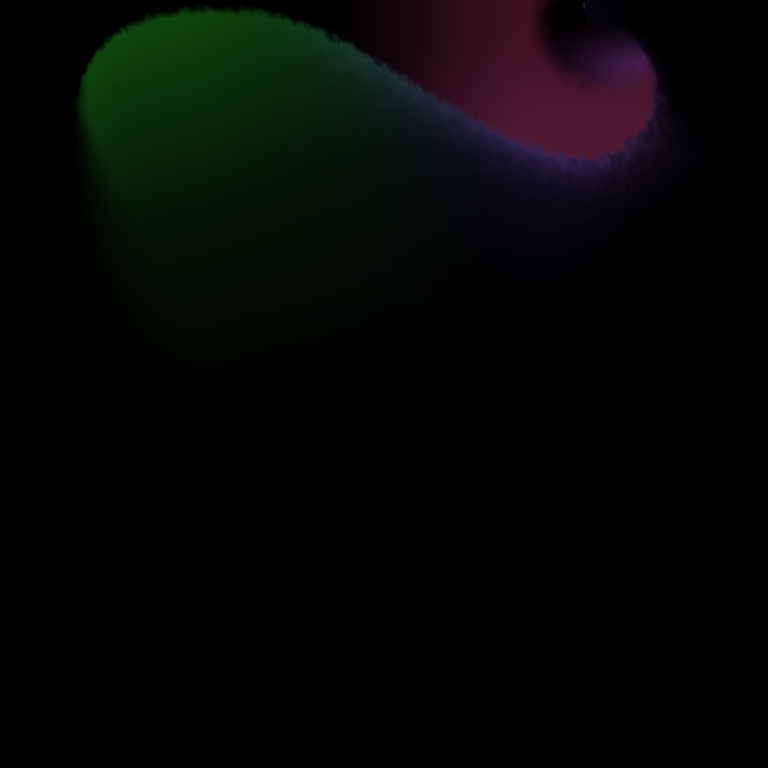
Give the GLSL for this background, as a three.js fragment shader.

```glsl
// Dark aurora: a green veil under a ragged crest that curls into a pink and violet hook.
varying vec2 vUv;

vec2 hashGradient(vec2 cell) {
  float h = fract(sin(dot(cell, vec2(127.1, 311.7))) * 43758.5);
  return vec2(cos(6.2832 * h), sin(6.2832 * h));
}

float gradientNoise(vec2 p) {
  vec2 i = floor(p);
  vec2 f = fract(p);
  vec2 u = f * f * f * (f * (f * 6.0 - 15.0) + 10.0);
  vec2 e = vec2(0.0, 1.0);
  float bottom = mix(dot(hashGradient(i), f),
                     dot(hashGradient(i + e.yx), f - e.yx), u.x);
  float top = mix(dot(hashGradient(i + e.xy), f - e.xy),
                  dot(hashGradient(i + e.yy), f - e.yy), u.x);
  return mix(bottom, top, u.y);
}

// Depth of the crest below the top side: rounded left shoulder, then an S-shaped descent.
float crestDepth(float x) {
  float u = clamp((0.273 - x) / 0.176, 0.0001, 0.9999);
  float shoulder = 1.0 - pow(1.0 - pow(u, 2.4), 0.417);
  return 0.013 + 0.156 * shoulder + 0.193 * smoothstep(0.306, 0.775, x);
}

// Negative above the crest and inside the hook, positive in the veil.
float crestDistance(vec2 p) {
  return p.x < 0.762 ? p.y - crestDepth(p.x)
                     : length(p - vec2(0.762, 0.117)) - 0.0885;
}

void main() {
  // Depth is measured downward from the top side.
  vec2 p = vec2(vUv.x, 1.0 - vUv.y);

  // Fine slanted strands fray the crest.
  vec2 strand = vec2(p.x * 85.0 - p.y * 45.0, p.y * 55.0 + p.x * 20.0);
  float fray = gradientNoise(strand) + 0.5 * gradientNoise(strand * 2.1 + 7.0);
  float frayAmount = mix(0.005, 0.013, smoothstep(0.25, 0.5, p.x));
  vec2 q = p + fray * frayAmount * vec2(0.5, 1.0);

  float crest = crestDistance(q);
  float depth = max(crest, 0.0);
  float veilMask = smoothstep(-0.007, 0.008, crest);
  float hookTop = smoothstep(0.02, 0.09, p.y);

  // Green veil, softer along its left side as it falls.
  float leftWidth = 0.025 + 0.5 * max(p.y - 0.15, 0.0);
  float leftFade = smoothstep(0.093, 0.093 + leftWidth, q.x);
  float greenFall = exp(-depth / 0.339 - depth * depth / 0.185);
  float greenSpan = 1.0 - smoothstep(0.2, 0.68, p.x);
  vec3 veil = vec3(0.055, 0.28, 0.055) * greenFall * greenSpan * leftFade;

  // Blue haze beneath the descent.
  float hazeSpan = smoothstep(0.3, 0.56, p.x) * (1.0 - smoothstep(0.68, 0.85, p.x));
  veil += vec3(0.04, 0.045, 0.12) * hazeSpan * exp(-depth / 0.1);

  // Luminous rim, thinning around the hook.
  vec3 rimColor = mix(vec3(0.05, 0.08, 0.07), vec3(0.2, 0.11, 0.27),
                      smoothstep(0.4, 0.78, p.x));
  float rimWidth = p.x < 0.762 ? 0.032 : mix(0.006, 0.032, smoothstep(0.1, 0.215, p.y));
  float rim = exp(-depth / rimWidth) * smoothstep(0.28, 0.5, p.x);
  veil += rimColor * rim * max(hookTop, step(p.x, 0.762));

  // Pink band, brightening to the right and wrapping the hollow of the hook.
  vec3 pink = mix(vec3(0.25, 0.065, 0.135), vec3(0.31, 0.095, 0.19),
                  smoothstep(0.03, 0.18, p.y));
  pink *= smoothstep(0.41, 0.7, p.x);
  vec3 violet = vec3(0.29, 0.11, 0.32) * smoothstep(0.68, 0.85, p.x) * hookTop;
  float hollow = length(q - vec2(0.788, 0.026)) - 0.095;
  vec3 band = mix(violet, pink, smoothstep(-0.03, 0.01, hollow));

  gl_FragColor = vec4(mix(band, veil, veilMask), 1.0);
}
```
